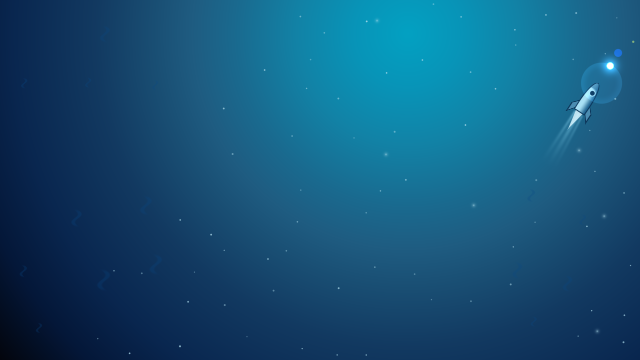
A WebGL 2 fragment shader for this background:

```glsl
#version 300 es
precision highp float;

uniform vec2 u_resolution;
out vec4 outColor;

// Lengths are fractions of the canvas height.
const vec2 GLOW_CENTER = vec2(1.134, 0.907);
const int STOPS = 10;
// Glow gradient: rgb and the radius it sits at.
const vec4 GLOW[STOPS] = vec4[STOPS](
    vec4(0.01, 0.63, 0.76, 0.00), vec4(0.03, 0.58, 0.72, 0.15),
    vec4(0.07, 0.51, 0.65, 0.31), vec4(0.10, 0.415, 0.56, 0.48),
    vec4(0.12, 0.36, 0.505, 0.60), vec4(0.10, 0.31, 0.455, 0.70),
    vec4(0.07, 0.225, 0.38, 0.87), vec4(0.035, 0.15, 0.31, 1.10),
    vec4(0.015, 0.09, 0.22, 1.27), vec4(0.01, 0.02, 0.05, 1.45));

const vec3 STAR_COLOR = vec3(0.68, 0.86, 0.92);
const float STAR_CELL = 0.1111;
const float STAR_RADIUS = 0.0023;
const float HAZE_CELL = 0.25;
const float HAZE_RADIUS = 0.006;

const vec3 WISP_COLOR = vec3(0.03, 0.28, 0.52);
const float WISP_CELL = 0.17;

const vec2 ROCKET_CENTER = vec2(1.634, 0.727);
const vec2 ROCKET_AXIS = vec2(0.55, 0.835);
const vec3 HULL_LIGHT = vec3(0.66, 0.88, 0.96);
const vec3 HULL_DARK = vec3(0.10, 0.37, 0.55);
const vec3 OUTLINE = vec3(0.04, 0.20, 0.34);
const vec3 EXHAUST_COLOR = vec3(0.45, 0.76, 0.88);

const vec2 FLARE_CENTER = vec2(1.695, 0.817);
const vec2 HALO_CENTER = vec2(1.671, 0.769);
const float HALO_RADIUS = 0.057;
const vec3 FLARE_COLOR = vec3(0.25, 0.72, 1.0);

float hash(vec2 p) {
    return fract(sin(dot(p, vec2(127.1, 311.7))) * 43758.5453);
}

vec2 hash2(vec2 p) {
    return vec2(hash(p), hash(p + 17.3));
}

// Coverage of a signed distance, smoothed over about one pixel.
float fill(float d) {
    float px = 1.0 / u_resolution.y;
    return smoothstep(0.7 * px, -0.7 * px, d);
}

vec3 background(vec2 p) {
    float r = distance(p, GLOW_CENTER);
    vec3 color = GLOW[0].rgb;
    for (int i = 1; i < STOPS; i++) {
        float t = clamp((r - GLOW[i - 1].a) / (GLOW[i].a - GLOW[i - 1].a), 0.0, 1.0);
        color = mix(color, GLOW[i].rgb, t);
    }
    return color;
}

// Sharp points, one per cell at most; the upper left stays empty.
float stars(vec2 p) {
    vec2 id = floor(p / STAR_CELL);
    vec2 center = (id + 0.1 + 0.8 * hash2(id)) * STAR_CELL;
    float open = step(0.72, center.x + 0.55 * (1.0 - center.y));
    float keep = step(hash(id + 5.7), 0.58) * open;
    float radius = STAR_RADIUS * mix(0.6, 1.1, hash(id + 9.1));
    return keep * fill(distance(p, center) - radius) * mix(0.4, 0.9, hash(id + 3.3));
}

// Larger blurred stars on the right half.
float hazyStars(vec2 p) {
    vec2 id = floor(p / HAZE_CELL);
    vec2 center = (id + 0.15 + 0.7 * hash2(id + 41.0)) * HAZE_CELL;
    float keep = step(hash(id + 23.0), 0.6) * step(0.95, center.x);
    float d = distance(p, center) / HAZE_RADIUS;
    return keep * (0.28 * exp(-d * d) + 0.3 * exp(-6.0 * d * d));
}

// Faint curled wisps along the left and in the lower right.
float wisps(vec2 p) {
    vec2 id = floor(p / WISP_CELL);
    vec2 center = (id + 0.25 + 0.5 * hash2(id + 71.0)) * WISP_CELL;
    float area = max(step(center.x, 0.55), step(1.3, center.x) * step(center.y, 0.48));
    float size = mix(0.012, 0.025, pow(hash(id + 83.0), 2.0));
    vec2 q = (p - center) / size;
    float curve = abs(q.x - 0.45 * sin(2.8 * q.y));
    float shape = smoothstep(0.4, 0.1, curve) * smoothstep(1.3, 0.8, abs(q.y));
    return shape * area * step(hash(id + 97.0), 0.65) * 0.26;
}

vec3 drawRocket(vec3 color, vec2 p) {
    vec2 d = p - ROCKET_CENTER;
    vec2 q = vec2(dot(d, vec2(ROCKET_AXIS.y, -ROCKET_AXIS.x)), dot(d, ROCKET_AXIS));
    float ax = abs(q.x);

    // Streaked exhaust and its bright core.
    float along = (-q.y - 0.045) / 0.175;
    float spread = (q.x - 0.008 * along) / (0.017 + 0.011 * along);
    float streak = 0.65 + 0.35 * sin(spread * 8.0 + 1.0);
    float trail = smoothstep(0.0, 0.05, along) * pow(clamp(1.0 - along, 0.0, 1.0), 1.4);
    color = mix(color, EXHAUST_COLOR, 0.75 * trail * streak * smoothstep(1.1, 0.5, abs(spread)));
    float core = max(ax - 0.011 * (1.0 - along / 0.32), q.y + 0.045);
    color = mix(color, vec3(0.84, 0.96, 1.0), 0.85 * fill(core));

    // Swept fins, then the tapered hull with a lit left side.
    float fin = max(max(ax - 0.032, 0.010 - ax),
        max(q.y + 0.012 + 1.1 * (ax - 0.012), -q.y - 0.036 - 1.3 * (ax - 0.012)));
    color = mix(color, OUTLINE, fill(fin - 0.001));
    color = mix(color, mix(HULL_DARK, HULL_LIGHT, 0.35), fill(fin + 0.002));
    float t = clamp((q.y + 0.045) / 0.095, 0.0, 1.0);
    float hull = max(ax - 0.0215 * sqrt(1.0 - t) * (0.75 + 0.6 * t), abs(q.y - 0.0025) - 0.0475);
    vec3 paint = mix(HULL_LIGHT, HULL_DARK, smoothstep(-0.007, 0.017, q.x));
    paint = mix(paint, HULL_DARK, 0.6 * smoothstep(0.76, 0.82, t));
    color = mix(color, OUTLINE, fill(hull - 0.001));
    color = mix(color, paint, fill(hull + 0.0015));
    float port = length(q - vec2(0.002, 0.018));
    color = mix(color, HULL_LIGHT, fill(port - 0.009));
    return mix(color, OUTLINE, fill(port - 0.0065));
}

vec3 flare(vec2 p) {
    float halo = distance(p, HALO_CENTER);
    float rim = 0.06 + 0.06 * smoothstep(0.6, 1.0, halo / HALO_RADIUS);
    vec2 d = p - FLARE_CENTER;
    float r = length(d);
    vec3 light = FLARE_COLOR * (rim * fill(halo - HALO_RADIUS) + 0.55 * exp(-r * r / 0.0004));
    light += vec3(0.9, 1.0, 1.0) * smoothstep(0.012, 0.006, r);
    light += vec3(0.0, 0.08, 0.35) * fill(distance(p, vec2(1.717, 0.853)) - 0.011);
    return light + vec3(0.4, 0.35, 0.0) * fill(distance(p, vec2(1.759, 0.884)) - 0.003);
}

void main() {
    vec2 p = gl_FragCoord.xy / u_resolution.y;
    vec3 color = background(p);
    color = mix(color, WISP_COLOR, wisps(p));
    color = mix(color, STAR_COLOR, clamp(stars(p) + hazyStars(p), 0.0, 1.0));
    color = drawRocket(color, p) + flare(p);
    outColor = vec4(clamp(color, 0.0, 1.0), 1.0);
}
```
